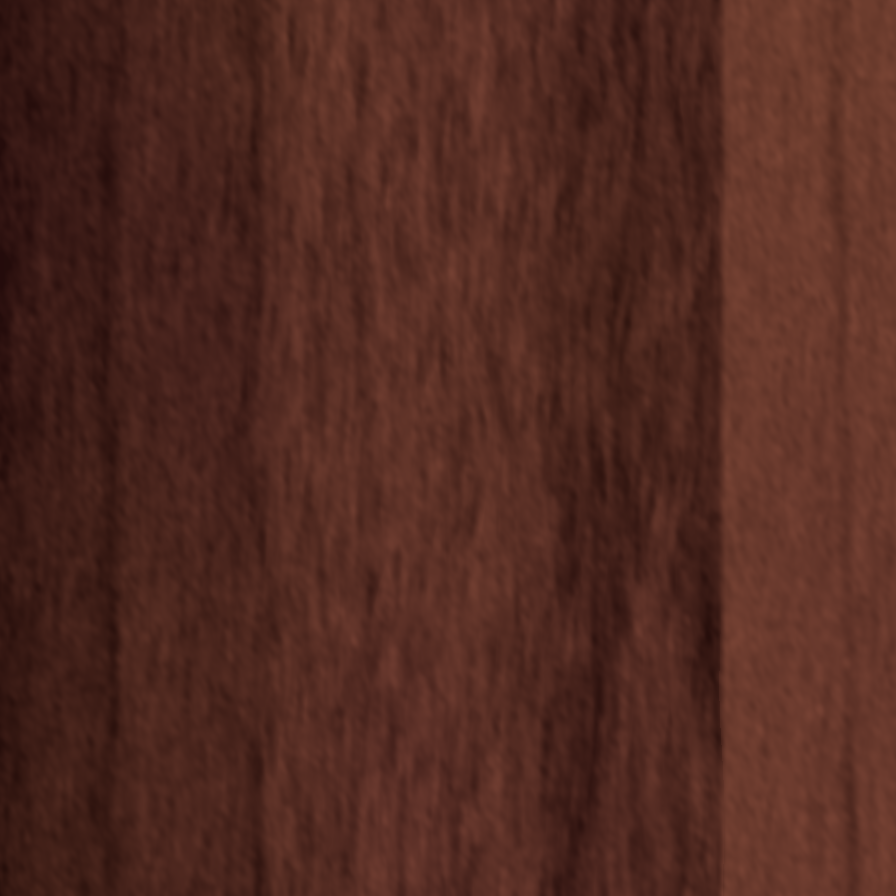
A WebGL 1 fragment shader for this texture:

```glsl
precision highp float;
// Dark reddish-brown wood with vertical grain: a shaded board with a pointed
// growth arch, joined on the right to a paler board. Broad tone bands come
// from smooth steps; fibres and pores come from stretched cellular noise.

uniform vec2 u_resolution;

const vec3 DARK_WOOD = vec3(0.212, 0.094, 0.073);
const vec3 LIGHT_WOOD = vec3(0.420, 0.228, 0.180);
const vec3 AMBER_TINT = vec3(0.008, 0.010, -0.002);
const float JOINT_X = 0.806;

vec3 hash3(vec2 cell) {
  vec3 k = vec3(dot(cell, vec2(127.1, 311.7)),
                dot(cell, vec2(269.5, 183.3)),
                dot(cell, vec2(113.5, 271.9)));
  return fract(sin(k) * 43758.55);
}

// Signed cellular noise: one soft light or dark spot scattered in each cell.
float spotNoise(vec2 p) {
  vec2 cell = floor(p);
  float sum = 0.0;
  for (int j = -1; j <= 1; j++) {
    for (int i = -1; i <= 1; i++) {
      vec2 neighbour = cell + vec2(float(i), float(j));
      vec3 rnd = hash3(neighbour);
      vec2 offset = p - neighbour - rnd.xy;
      float falloff = max(0.0, 1.0 - dot(offset, offset));
      sum += (rnd.z * 2.0 - 1.0) * falloff * falloff;
    }
  }
  return sum;
}

float streak(float x, float centre, float width) {
  float d = (x - centre) / width;
  return exp(-d * d);
}

// Slow sideways drift of the grain, from layered sines.
float grainDrift(vec2 p) {
  return 0.0025 * sin(p.y * 9.0 + p.x * 14.0)
       + 0.0015 * sin(p.y * 27.0 - p.x * 31.0 + 1.7);
}

// Broad tone across both boards, from 0 (dark) to 1 (light).
float bandTone(float x) {
  float tone = mix(-0.10, 0.13, smoothstep(0.0, 0.05, x));
  tone += 0.23 * smoothstep(0.115, 0.16, x);
  tone += 0.27 * smoothstep(0.275, 0.33, x);
  tone += 0.07 * smoothstep(0.36, 0.46, x);
  tone -= 0.36 * smoothstep(0.53, 0.67, x);
  tone -= 0.08 * smoothstep(0.73, 0.80, x);
  return mix(tone, 0.96, smoothstep(JOINT_X - 0.006, JOINT_X + 0.006, x));
}

// Dark legs and paler heart of a growth arch that opens downward.
float archTone(vec2 p, vec2 apex) {
  float halfWidth = 0.155 * pow(max(apex.y - p.y, 0.0001), 0.7);
  float d = abs(p.x - apex.x) - halfWidth;
  float legs = streak(d, 0.0, 0.015) * (1.0 - smoothstep(0.42, 0.64, p.y));
  float heart = 1.0 - smoothstep(-0.035, 0.005, d);
  return (0.20 * heart - 0.23 * legs) * (1.0 - step(JOINT_X, p.x));
}

float darkLines(vec2 p) {
  float wear = 0.8 + 0.5 * spotNoise(vec2(p.x * 12.0, p.y * 7.0));
  float lines = 0.10 * streak(p.x, 0.035, 0.005)
              + 0.18 * streak(p.x, 0.123, 0.009)
              + 0.20 * streak(p.x, 0.285, 0.008)
              + 0.08 * streak(p.x, 0.570, 0.005)
              + 0.36 * streak(p.x, 0.953 - 0.020 * p.y, 0.009)
              + 0.12 * streak(p.x, 0.975, 0.006);
  return lines * wear;
}

// Fine relief: long and short fibres, dark pores and slanted speckle.
float fibreTone(vec2 p, float strength) {
  float bands = spotNoise(p * vec2(46.0, 4.0) + 7.0);
  float fibres = spotNoise(p * vec2(90.0, 14.0) + 31.0);
  float threads = spotNoise(p * vec2(125.0, 24.0) + 83.0);
  float pores = min(spotNoise(p * vec2(100.0, 26.0) + 53.0) + 0.05, 0.0);
  vec2 slanted = vec2(p.x + 0.5 * p.y, p.y - 0.5 * p.x);
  float speckle = spotNoise(slanted * vec2(135.0, 80.0));
  return strength * (0.07 * bands + 0.15 * fibres + 0.15 * threads
       + 0.20 * pores) + 0.125 * speckle;
}

void main() {
  vec2 uv = gl_FragCoord.xy / u_resolution;
  vec2 grain = vec2(uv.x + grainDrift(uv), uv.y);
  float paleBoard = smoothstep(JOINT_X - 0.006, JOINT_X + 0.006, uv.x);

  // The middle of the shaded board shows the most open grain.
  float strength = 0.65 + 0.45 * smoothstep(0.22, 0.36, uv.x);
  strength *= 1.0 - 0.6 * paleBoard;

  float blotch = spotNoise(uv * vec2(7.0, 3.0) + 11.0);
  float tone = bandTone(uv.x) + 0.035 * blotch + 0.04;
  tone += archTone(grain, vec2(0.735, 0.52));
  tone -= darkLines(grain);
  tone += fibreTone(grain, strength);

  vec3 wood = mix(DARK_WOOD, LIGHT_WOOD, clamp(tone, -0.3, 1.25));
  wood += AMBER_TINT * (paleBoard * 0.4 + 0.5 * blotch);
  gl_FragColor = vec4(wood, 1.0);
}
```
